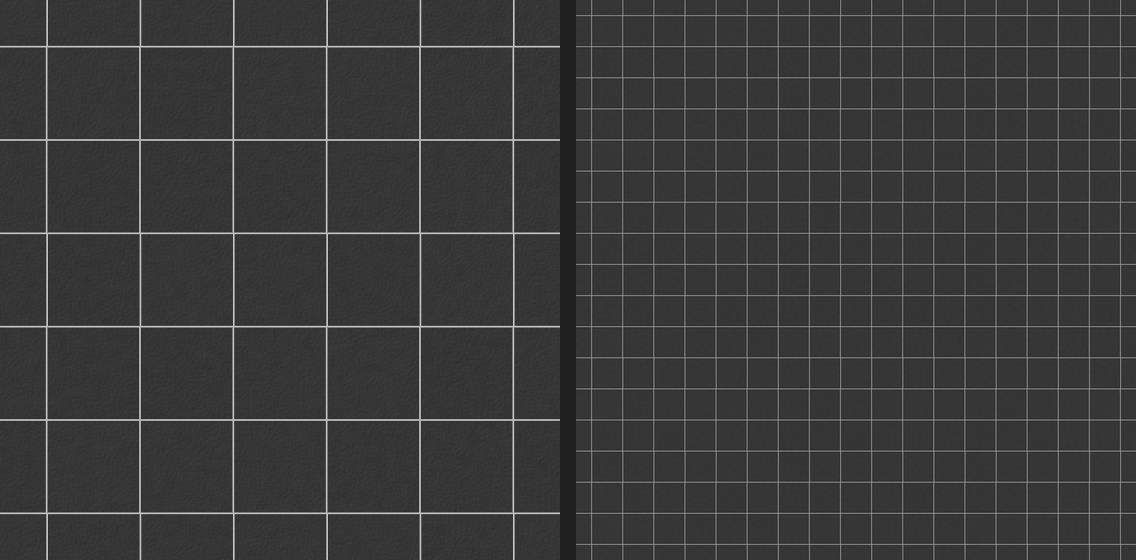
Left, the tile; right, the same tile 3 across and 3 down.
This pattern is drawn by a WebGL 1 fragment shader. Its source:

```glsl
precision highp float;
// Square charcoal tiles with thin pale grout, six across and six down.
// Grout is box-filtered line coverage; the fine stone relief is
// wrapping gradient noise lit from the upper left.

uniform vec2 u_resolution;

const float TILES = 6.0;
const float GROUT_WIDTH = 0.0030;
const float EDGE_WIDTH = 0.0012;      // dark rim on each side of the grout
const float ROW_SHIFT = 0.0008;       // sideways slip of every third row
const float GRAIN_CELLS = 192.0;
const float MOTTLE_CELLS = 48.0;
const float GRAIN_STRENGTH = 0.020;
const float MOTTLE_STRENGTH = 0.008;
const float TILE_VARIATION = 0.003;
const vec3 TILE_COLOR = vec3(0.210);
const vec3 EDGE_COLOR = vec3(0.170);
const vec3 GROUT_COLOR = vec3(0.780);

float hash(vec2 p) {
  vec3 q = fract(vec3(p.xyx) * 0.1031);
  q += dot(q, q.yzx + 33.33);
  return fract((q.x + q.y) * q.z);
}

vec2 gradientAt(vec2 cell, float period) {
  float angle = 6.28318 * hash(mod(cell, period));
  return vec2(cos(angle), sin(angle));
}

// Gradient noise that repeats after a whole number of cells
float gradientNoise(vec2 p, float period) {
  vec2 i = floor(p);
  vec2 f = p - i;
  vec2 u = f * f * f * (f * (f * 6.0 - 15.0) + 10.0);
  float a = dot(gradientAt(i, period), f);
  float b = dot(gradientAt(i + vec2(1.0, 0.0), period), f - vec2(1.0, 0.0));
  float c = dot(gradientAt(i + vec2(0.0, 1.0), period), f - vec2(0.0, 1.0));
  float d = dot(gradientAt(i + 1.0, period), f - 1.0);
  return mix(mix(a, b, u.x), mix(c, d, u.x), u.y);
}

// Share of one pixel covered by a line centred at distance zero
float lineCoverage(float dist, float width, float pixel) {
  float low = max(dist - 0.5 * pixel, -0.5 * width);
  float high = min(dist + 0.5 * pixel, 0.5 * width);
  return clamp((high - low) / pixel, 0.0, 1.0);
}

// Coverage of the crossing horizontal and vertical lines
float gridCoverage(vec2 dist, float width, vec2 pixel) {
  return max(lineCoverage(dist.x, width, pixel.x),
             lineCoverage(dist.y, width, pixel.y));
}

void main() {
  vec2 uv = gl_FragCoord.xy / u_resolution;
  vec2 pixel = 1.0 / u_resolution;

  // Tile layout: joints lie half a tile in from the canvas edges
  float row = floor(uv.y * TILES + 0.5);
  float slips = 1.0 - step(0.5, mod(row, 3.0));
  vec2 grid = (uv - vec2(ROW_SHIFT * slips, 0.0)) * TILES;
  vec2 jointDist = (fract(grid) - 0.5) / TILES;
  vec2 tile = mod(floor(grid + 0.5), TILES);

  // Stone surface: slope of the fine grain plus soft mottling
  vec2 grainPos = uv * GRAIN_CELLS;
  float relief = gradientNoise(grainPos, GRAIN_CELLS)
               - gradientNoise(grainPos + vec2(-0.35, 0.35), GRAIN_CELLS);
  float mottle = gradientNoise(uv * MOTTLE_CELLS, MOTTLE_CELLS);
  float tone = relief * GRAIN_STRENGTH + mottle * MOTTLE_STRENGTH
             + (hash(tile + 7.0) - 0.5) * TILE_VARIATION;
  vec3 color = TILE_COLOR + tone;

  // Dark rim, then grout
  float rim = gridCoverage(jointDist, GROUT_WIDTH + 2.0 * EDGE_WIDTH, pixel);
  float grout = gridCoverage(jointDist, GROUT_WIDTH, pixel);
  color = mix(color, EDGE_COLOR + tone, rim);
  color = mix(color, GROUT_COLOR, grout);

  gl_FragColor = vec4(color, 1.0);
}
```
